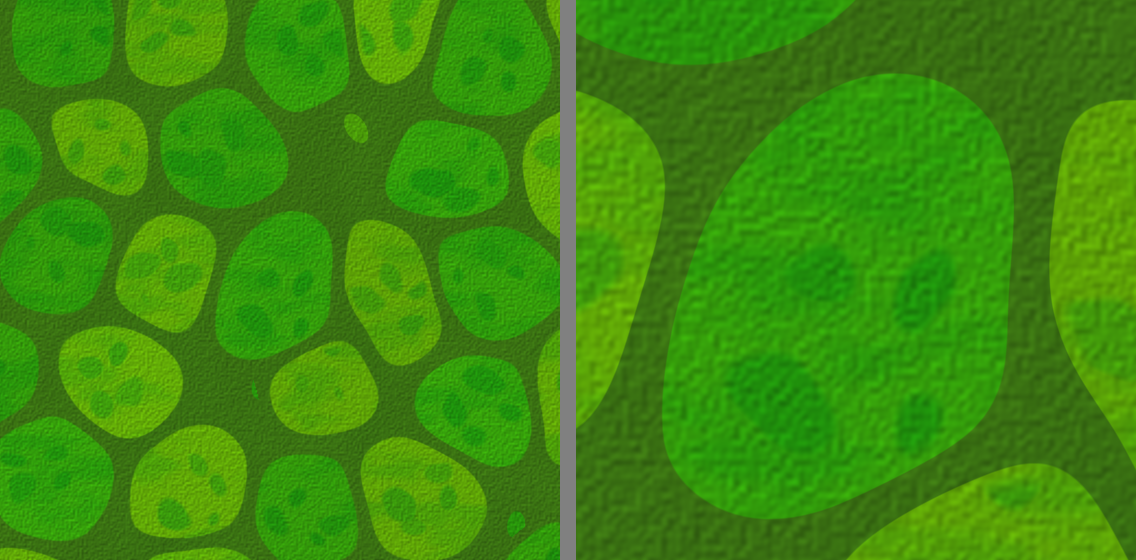
Left: the whole. Right: its middle third, enlarged.
Write a Shadertoy shader that draws this pattern.

```glsl
vec2 hash2(vec2 p) {
    vec3 q = fract(p.xyx * vec3(0.1031, 0.1030, 0.0973));
    q += dot(q, q.yzx + 33.33);
    return fract((q.xx + q.yz) * q.zy);
}

float noise(vec2 p) {
    vec2 i = floor(p), f = fract(p);
    f = f * f * (3.0 - 2.0 * f);
    return mix(mix(hash2(i).x, hash2(i + vec2(1, 0)).x, f.x),
               mix(hash2(i + vec2(0, 1)).x, hash2(i + vec2(1, 1)).x, f.x), f.y);
}

float fbm(vec2 p) {
    return 0.55 * noise(p) + 0.3 * noise(p * 2.1 + 17.0) + 0.15 * noise(p * 4.3 + 41.0);
}

mat2 rotation(float a) {
    return mat2(cos(a), -sin(a), sin(a), cos(a));
}

// Every seventh site holds a small speck instead of a full cell
bool isSpeck(vec2 id) {
    return mod(id.x + 3.0 * id.y, 7.0) < 0.5;
}

// Position of a jittered, staggered site and its power weight
vec3 site(vec2 id) {
    vec2 pos = id + vec2(0.5 * mod(id.y, 2.0), 0.0) + 0.2 + 0.6 * hash2(id + 5.0);
    float weight = isSpeck(id) ? -0.32 : 0.14 * hash2(id + 71.0).x;
    return vec3(pos, weight);
}

// Soft dark spots spread around the middle of a cell
float spots(vec2 q, vec2 id) {
    float cover = 0.0;
    float phase = 6.28 * hash2(id + 13.0).x;
    float wobble = 0.05 * (noise(q * 9.0 + id * 3.0) - 0.5);
    for (int i = 0; i < 4; i++) {
        vec2 h = hash2(id * 3.0 + float(i) * 19.0 + 100.0);
        vec2 k = hash2(id * 5.0 + float(i) * 23.0 + 200.0);
        float angle = phase + 1.571 * (float(i) + 0.5 * h.x);
        vec2 center = (0.19 + 0.09 * h.y) * vec2(cos(angle), sin(angle));
        vec2 r = rotation(6.28 * k.y) * (q - center) * vec2(0.85, 1.2);
        float d = length(r) - mix(0.055, 0.15, k.x) + wobble;
        cover = max(cover, smoothstep(0.025, -0.025, d) * mix(0.7, 1.0, h.x));
    }
    return cover;
}

void mainImage(out vec4 fragColor, in vec2 fragCoord) {
    vec2 uv = fragCoord / iResolution.y;
    float pixel = 4.9 / iResolution.y;
    vec2 p = uv * 4.9 + 20.0;
    p += 0.07 * (vec2(noise(p * 2.5), noise(p * 2.5 + 50.0)) - 0.5);

    // Owning cell of the power diagram
    vec2 owner = vec2(0.0);
    vec3 own = vec3(0.0);
    float best = 1e3;
    for (int y = -2; y <= 2; y++)
    for (int x = -2; x <= 2; x++) {
        vec2 id = floor(p) + vec2(x, y);
        vec3 s = site(id);
        float power = dot(p - s.xy, p - s.xy) - s.z;
        if (power < best) {
            best = power;
            owner = id;
            own = s;
        }
    }

    // Smooth minimum of the border distances rounds the corners
    float sum = 0.0;
    for (int y = -2; y <= 2; y++)
    for (int x = -2; x <= 2; x++) {
        if (x == 0 && y == 0) continue;
        vec3 s = site(owner + vec2(x, y));
        float power = dot(p - s.xy, p - s.xy) - s.z;
        sum += exp(-9.0 * (power - best) / (2.0 * length(s.xy - own.xy)));
    }
    float inside = -log(sum) / 9.0 - 0.045;

    vec2 q = p - own.xy;
    bool speck = isSpeck(owner);
    if (speck) {
        vec2 h = hash2(owner + 31.0);
        vec2 r = rotation(0.9 * (h.x - 0.5)) * q * vec2(1.4, 1.0);
        inside = mix(0.11, 0.16, h.y) - length(r);
    }

    // Yellow and green cells alternate along each row with a random phase
    float rowPhase = floor(2.0 * hash2(vec2(owner.y, 9.0)).x);
    bool yellow = mod(owner.x + rowPhase, 2.0) < 0.5;
    vec3 body = yellow ? vec3(0.375, 0.65, 0.025) : vec3(0.205, 0.61, 0.04);
    vec3 dark = yellow ? vec3(0.22, 0.59, 0.045) : vec3(0.11, 0.55, 0.045);

    // Horizontal smears and spots
    float smear = 0.5 * smoothstep(0.42, 0.78, fbm(uv * vec2(11.0, 24.0) + 3.0));
    float shade = speck ? 0.5 : max(smear, spots(q, owner) * smoothstep(0.0, 0.07, inside));
    vec3 cell = mix(body, dark, shade);
    cell *= 0.97 + 0.06 * hash2(owner + 47.0).y;

    vec3 ground = vec3(0.225, 0.44, 0.07) * (0.96 + 0.08 * fbm(uv * 14.0));
    vec3 color = mix(ground, cell, smoothstep(-pixel, pixel, inside));

    // Embossed paper grain
    vec2 g = uv * 256.0;
    color *= 1.0 + 0.22 * (noise(g) - noise(g + vec2(-0.6, 0.7)));
    fragColor = vec4(color, 1.0);
}
```
